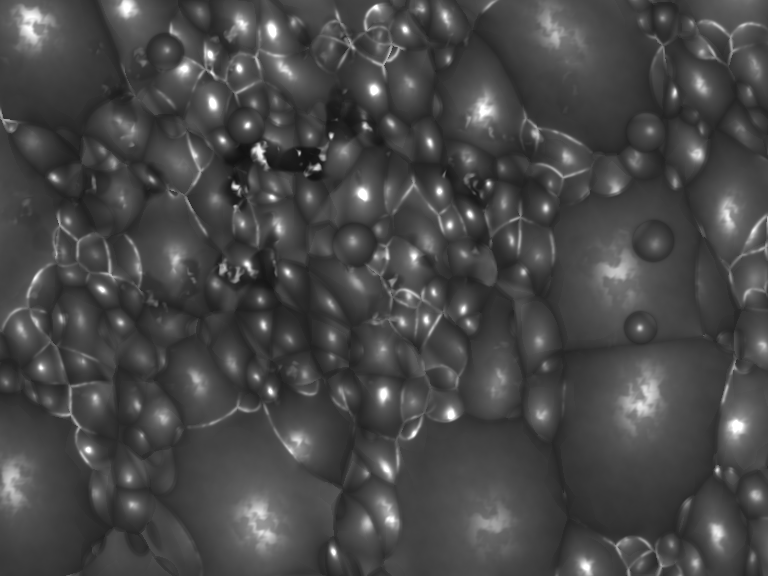
Write a WebGL 1 fragment shader that draws this texture.

```glsl
precision highp float;
uniform vec2 u_resolution;

// Layout, in units of canvas height
const float LARGEST_GRID = 0.34;
const float GRID_SHRINK = 0.58;
const vec2 CLUSTER_CENTRE = vec2(0.50, 0.68);
const vec2 CLUSTER_SIZE = vec2(0.50, 0.36);
const float RIDER_GRID = 0.17;
const float RIDER_SHARE = 0.20;
// Tones and edges
const float BODY_DARK = 0.195;
const float BODY_LIGHT = 0.265;
const float GLOW = 0.19;
const float GLINT = 0.85;
const float RIM_LIGHT = 0.30;
const float RIM_WIDTH = 0.0032;
const float HALO_LIGHT = 0.07;
const float CREASE_DEPTH = 0.24;
const float CREASE_WIDTH = 0.012;
const float SOFTNESS = 0.005;
const float GRAIN_SCALE = 42.0;

struct Blob {
  float height;
  vec2 local;     // position in units of the semi-axes
  vec2 slope;
  float seed;
};

float hash(vec2 p) {
  return fract(sin(dot(p, vec2(127.1, 311.7))) * 43758.5);
}

vec2 hash2(vec2 p) {
  return vec2(hash(p), hash(p + 57.3));
}

// Layered, bent sines, roughly -1 to 1
float waves(vec2 p) {
  float sum = 0.0, amp = 0.5;
  for (int i = 0; i < 4; i++) {
    p = mat2(0.8, 0.6, -0.6, 0.8) * p * 1.7 + 1.3;
    sum += amp * sin(p.x + 1.5 * sin(1.1 * p.y));
    amp *= 0.6;
  }
  return sum;
}

// Cellular noise: 1 at scattered points, falling to 0
float cells(vec2 p) {
  vec2 id = floor(p);
  float nearest = 1.0;
  for (int y = -1; y <= 1; y++)
    for (int x = -1; x <= 1; x++) {
      vec2 n = id + vec2(x, y);
      nearest = min(nearest, length(n + hash2(n) - p));
    }
  return 1.0 - nearest;
}

float crowding(vec2 p) {
  vec2 d = (p - CLUSTER_CENTRE) / CLUSTER_SIZE;
  return exp(-dot(d, d));
}

Blob makeBlob(vec2 p, vec2 id, float grid, float layer) {
  vec2 key = id + 19.0 * layer;
  vec2 centre = (id + 0.1 + 0.8 * hash2(key)) * grid;
  float radius = grid * mix(0.42, 0.58, hash(key + 3.7));
  float stretch = mix(1.08, 1.42, hash(key + 8.1));
  float angle = -0.95 - 0.4 * centre.x + 0.9 * (hash(key + 5.9) - 0.5);
  vec2 axis = vec2(cos(angle), sin(angle));
  vec2 side = vec2(-axis.y, axis.x);
  vec2 semi = radius * vec2(stretch, 1.0 / stretch);
  vec2 q = vec2(dot(p - centre, axis), dot(p - centre, side)) / semi;
  vec2 g = -2.0 * radius * q / semi;
  float open = 1.0 - crowding(centre);
  float share = layer < 0.5 ? 0.85 * open : layer < 1.5 ? 0.15 + 0.6 * open : 0.75;
  bool present = layer > 2.5 || hash(key + 2.3) < share;
  float height = present ? radius * (1.0 - dot(q, q)) : -9.0;
  return Blob(height, q, axis * g.x + side * g.y, hash(key + 6.4));
}

// Dim body, wide glow, rough glint and a translucent far side
float shade(Blob b, float grain) {
  vec2 offset = 0.45 * (hash2(vec2(b.seed * 91.0, 4.0)) - 0.5);
  float d = length(b.local);
  vec2 toGlint = b.local - offset;
  float r2 = dot(toGlint, toGlint);
  float body = mix(BODY_DARK, BODY_LIGHT, b.seed);
  body *= 1.0 - 0.16 * smoothstep(0.4, 1.1, d);
  float strength = 0.25 + 0.75 * fract(b.seed * 17.0);
  float glint = strength * exp(-26.0 * r2) * (0.3 + 0.9 * grain);
  float facing = max(0.0, dot(b.local, vec2(cos(b.seed * 40.0), sin(b.seed * 40.0))));
  float far = 0.13 * smoothstep(0.5, 1.0, facing);
  return body + GLOW * (0.4 + 0.6 * strength) * exp(-3.8 * r2) + GLINT * glint + far;
}

void main() {
  vec2 p = gl_FragCoord.xy / u_resolution.y;
  vec2 bent = p + 0.005 * vec2(waves(p * 7.0), waves(p * 7.0 + 31.0));
  float grain = smoothstep(-0.5, 0.7, waves(p * GRAIN_SCALE));

  // Two highest blobs over all size layers
  Blob top = Blob(-9.0, vec2(0.0), vec2(0.0), 0.0);
  Blob next = top;
  float grid = LARGEST_GRID;
  for (int layer = 0; layer < 4; layer++) {
    vec2 id = floor(bent / grid);
    for (int y = -1; y <= 1; y++)
      for (int x = -1; x <= 1; x++) {
        Blob b = makeBlob(bent, id + vec2(x, y), grid, float(layer));
        if (b.height > top.height) { next = top; top = b; }
        else if (b.height > next.height) { next = b; }
      }
    grid *= GRID_SHRINK;
  }
  float edge = (top.height - next.height) / max(length(top.slope - next.slope), 0.3);
  float inner = shade(top, grain);
  float tone = mix(0.5 * (inner + shade(next, grain)), inner, smoothstep(0.0, SOFTNESS, edge));

  // Dark creases, in places lit as thin broken rims with a halo
  float wet = smoothstep(0.05, 0.65, waves(p * 8.0 + 7.0));
  float crease = exp(-edge / CREASE_WIDTH);
  tone *= 1.0 - CREASE_DEPTH * (1.0 - wet) * crease;
  float rim = exp(-edge * edge / (RIM_WIDTH * RIM_WIDTH));
  tone += wet * (RIM_LIGHT * rim * (0.3 + grain) + HALO_LIGHT * crease);

  // Dark pits and ragged sparks in the crowded part
  float crowd = crowding(p);
  float pit = crowd * crowd * smoothstep(0.3, 0.65, waves(p * 13.0 + 2.0));
  tone *= 1.0 - 0.55 * pit;
  vec2 ragged = p * vec2(30.0, 22.0) + 0.45 * vec2(waves(p * 30.0), waves(p * 30.0 + 9.0));
  tone += 0.85 * pit * smoothstep(0.62, 0.92, cells(ragged)) * grain;

  // Small round bubbles riding on top
  vec2 riderId = floor(p / RIDER_GRID);
  vec2 riderCentre = (riderId + 0.3 + 0.4 * hash2(riderId + 71.0)) * RIDER_GRID;
  float riderRadius = mix(0.020, 0.042, hash(riderId + 13.0));
  vec2 q = (p - riderCentre) / riderRadius;
  if (hash(riderId + 29.0) < RIDER_SHARE) {
    float d = length(q);
    Blob rider = Blob(0.0, q, vec2(0.0), hash(riderId + 37.0));
    float cover = 1.0 - smoothstep(-SOFTNESS, SOFTNESS, (d - 1.0) * riderRadius);
    tone = mix(tone, 0.95 * shade(rider, grain), cover);
    tone *= 1.0 - 0.22 * exp(-9.0 * abs(d - 1.0));
  }

  // Uneven lighting and faint surface texture
  tone *= 1.0 + 0.10 * waves(p * 3.0) + 0.03 * waves(p * 50.0);
  gl_FragColor = vec4(vec3(clamp(tone, 0.0, 1.0)), 1.0);
}
```
